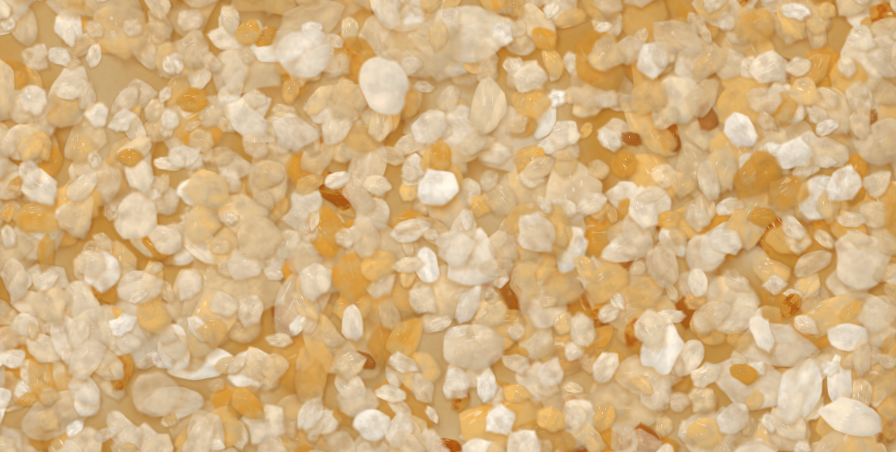
Give the GLSL for this texture, as a Shadertoy shader.

```glsl
// Coarse wet quartz sand: pale, translucent grains mixed with honey and rust ones.
// Jittered grids of faceted pebbles are stacked from deep to shallow; each pebble
// casts a warm shadow, then adds its own body shading, inner facets and glints.

const float TAU = 6.28318;
const int LAYERS = 7;
const vec2 TO_LIGHT = vec2(-0.5, 0.866);

const vec3 WHITE = vec3(0.915, 0.875, 0.81);
const vec3 PALE  = vec3(0.88, 0.805, 0.69);
const vec3 CREAM = vec3(0.855, 0.745, 0.575);
const vec3 HONEY = vec3(0.865, 0.69, 0.41);
const vec3 AMBER = vec3(0.80, 0.56, 0.21);
const vec3 RUST  = vec3(0.64, 0.33, 0.07);
const vec3 SHADOW = vec3(0.88, 0.77, 0.58);

vec3 hash3(vec3 p) {
    p = fract(p * vec3(0.1031, 0.1030, 0.0973));
    p += dot(p, p.yxz + 33.33);
    return fract((p.xxy + p.yxx) * p.zyx);
}

float noise(vec2 p, float seed) {
    vec2 cell = floor(p), f = fract(p);
    f = f * f * (3.0 - 2.0 * f);
    float a = hash3(vec3(cell, seed)).x;
    float b = hash3(vec3(cell + vec2(1, 0), seed)).x;
    float c = hash3(vec3(cell + vec2(0, 1), seed)).x;
    float d = hash3(vec3(cell + vec2(1, 1), seed)).x;
    return mix(mix(a, b, f.x), mix(c, d, f.x), f.y);
}

vec2 direction(float angle) {
    return vec2(cos(angle), sin(angle));
}

// Mineral colour along a scale from milky white (0) to rust (1)
vec3 mineral(float warmth) {
    vec3 c = mix(WHITE, PALE, smoothstep(0.0, 0.25, warmth));
    c = mix(c, CREAM, smoothstep(0.36, 0.64, warmth));
    c = mix(c, HONEY, smoothstep(0.66, 0.84, warmth));
    c = mix(c, AMBER, smoothstep(0.84, 0.98, warmth));
    return mix(c, RUST, smoothstep(1.05, 1.14, warmth));
}

// Radial measure of a worn, faceted pebble: 0 at the centre, 1 on the rim
float pebble(vec2 q, float seed, float angular) {
    float facets = 0.0;
    for (int i = 0; i < 6; i++) {
        vec3 h = hash3(vec3(float(i), seed, 5.0));
        vec2 side = direction((float(i) + 0.75 * h.x) * TAU / 6.0);
        facets = max(facets, dot(q, side) * (0.92 + 0.35 * h.y));
    }
    float dents = noise(q * 1.7 + 9.0, seed) - 0.5;
    return mix(length(q), facets, angular) + 0.26 * dents;
}

// Lay one grain over what lies beneath it
vec3 addGrain(vec3 under, vec2 offset, float radius, float warmth, float seed, float soft) {
    vec2 u = offset / radius;
    if (length(u) > 1.9) return under;
    vec3 form = hash3(vec3(seed, 3.0, 7.0));
    vec3 look = hash3(vec3(seed, 11.0, 2.0));
    vec2 axis = direction(form.x * TAU);
    vec2 q = vec2(dot(u, axis), dot(u, vec2(-axis.y, axis.x)));
    q.y /= mix(0.52, 0.95, form.y);

    float d = pebble(q, seed, mix(0.25, 0.8, form.z));
    float lit = dot(u, TO_LIGHT);
    float shade = smoothstep(1.28, 0.85, d + 0.16 * lit);
    vec3 color = under * mix(vec3(1.0), SHADOW, 0.55 * shade);

    // Body: rounded light, cloudy interior and one broken face
    float cloud = noise(q * 2.2, seed + 1.0) + 0.35 * noise(q * 6.0, seed + 2.0) - 0.675;
    vec2 breakSide = direction(look.x * TAU);
    float face = smoothstep(-0.1, 0.1, dot(q, breakSide) - 0.25 + 0.3 * cloud);
    float light = 1.0 + 0.05 * lit * d + 0.12 * cloud;
    light += (look.y - 0.5) * 0.11 * face;
    light -= 0.06 * smoothstep(0.6, 1.0, d) * (0.5 - 0.5 * lit);
    vec3 body = mineral(warmth + 0.14 * cloud) * light;

    // Wet glints gather on the side facing the light
    float glint = smoothstep(0.72, 0.92, noise(q * vec2(4.0, 7.0) + 20.0, seed + 3.0));
    glint *= smoothstep(0.85, 0.15, length(u - 0.35 * TO_LIGHT)) * look.z;
    body = mix(body, vec3(1.0, 0.98, 0.94), 0.65 * glint);

    // Glassy grains let the bed show through, most of all in patches
    float edge = soft / radius;
    float cover = smoothstep(1.0 + edge, 1.0 - edge, d);
    float opacity = clamp(mix(0.58, 1.0, look.y) + 0.25 * cloud, 0.5, 1.0);
    return mix(color, body, cover * opacity);
}

// One jittered grid holding at most one grain per cell
vec3 addLayer(vec3 color, vec2 p, float id, float cells, float depth, float soft) {
    vec2 g = p * cells + 17.0 * hash3(vec3(id, 4.0, 8.0)).xy;
    for (int k = 0; k < 9; k++) {
        vec2 cell = floor(g) + vec2(k % 3 - 1, k / 3 - 1);
        vec3 place = hash3(vec3(cell, id + 1.0));
        vec3 kind = hash3(vec3(cell, id + 31.0));
        if (place.z > mix(0.42, 1.0, depth)) continue;
        vec2 center = cell + 0.5 + 0.7 * (place.xy - 0.5);
        float radius = mix(0.30, 0.68, kind.x * kind.x);
        float region = noise(center / cells * 3.5, 2.0) - 0.5;
        float warmth = kind.y + 0.16 * depth - 0.07 + 0.42 * region;
        color = addGrain(color, (g - center) / cells, radius / cells, warmth,
                         floor(kind.z * 900.0), soft);
    }
    return color;
}

void mainImage(out vec4 fragColor, in vec2 fragCoord) {
    vec2 p = fragCoord / iResolution.y;
    float soft = max(0.005, 0.8 / iResolution.y);
    float cellsPerHeight[LAYERS] = float[LAYERS](8.0, 11.0, 7.0, 12.5, 8.0, 15.0, 10.0);

    // Deep amber bed, then the layers of sand
    vec3 color = mix(AMBER, CREAM, noise(p * 9.0, 1.0)) * 0.92;
    for (int i = 0; i < LAYERS; i++) {
        float depth = 1.0 - float(i) / float(LAYERS - 1);
        color = addLayer(color, p, float(i) * 3.0, cellsPerHeight[i], depth, soft);
    }

    // Uneven light over the bed and fine surface grit
    float drift = noise(p * 5.0, 8.0) - 0.5;
    float grit = noise(p * 150.0, 6.0) + noise(p * 70.0, 7.0) - 1.0;
    color *= 1.01 + 0.06 * drift + 0.02 * grit;
    fragColor = vec4(clamp(color, 0.0, 1.0), 1.0);
}
```
